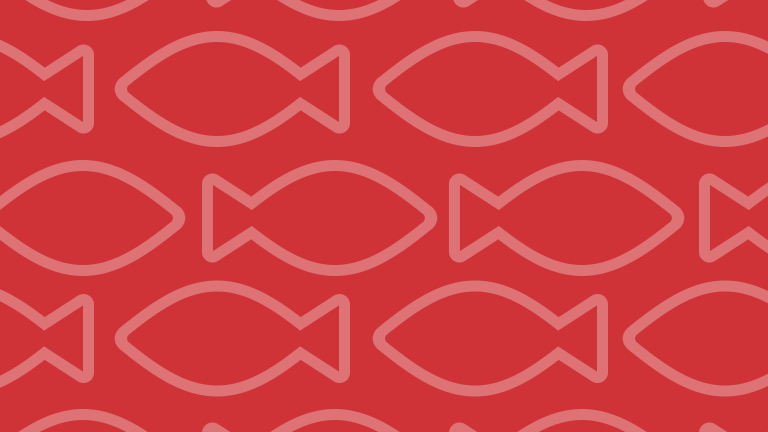
Reproduce this pattern procedurally as a WebGL 1 fragment shader.

```glsl
precision highp float;

uniform vec2 u_resolution;

// Design units: the canvas is 432 units tall
const float CANVAS_HEIGHT = 432.0;
const float HALF_STROKE = 5.5;
const float ROW_STEP = 126.0;
const vec3 BACKGROUND = vec3(0.81, 0.20, 0.22);
const vec3 OUTLINE = vec3(0.865, 0.45, 0.46);

float segmentDistance(vec2 p, vec2 a, vec2 b) {
  vec2 ab = b - a;
  float t = clamp(dot(p - a, ab) / dot(ab, ab), 0.0, 1.0);
  return length(p - a - ab * t);
}

// Lens between two mirrored cosine arcs, with rounded tips
float bodyDistance(vec2 p, float halfHeight, float frequency, float tipRadius) {
  float angle = clamp(p.x * frequency, -3.14159, 3.14159);
  float height = halfHeight * cos(angle);
  float slope = halfHeight * frequency * sin(angle);
  vec2 sides = (vec2(p.y, -p.y) - height) / sqrt(1.0 + slope * slope);
  float inner = min(max(sides.x, sides.y), -tipRadius);
  return inner + length(max(sides + tipRadius, 0.0));
}

// Symmetric triangle opening to the right, with rounded corners
float tailDistance(vec2 p, float apexX, vec2 corner, float radius) {
  p.y = abs(p.y);
  vec2 apex = vec2(apexX, 0.0);
  float edge = min(segmentDistance(p, apex, corner),
                   segmentDistance(p, vec2(corner.x, 0.0), corner));
  float slantHeight = (p.x - apexX) * corner.y / (corner.x - apexX);
  bool inside = p.x < corner.x && p.y < slantHeight;
  return (inside ? -edge : edge) - radius;
}

// Fish facing left, centred on the middle of its body
float fishDistance(vec2 p) {
  float body = bodyDistance(p, 52.5, 0.01545, 12.0);
  float tail = tailDistance(p, 70.0, vec2(122.5, 34.0), 5.0);
  return min(body, tail);
}

// Slightly uneven spacing along a row
float columnCenter(float column, float start, float spacing, vec3 wobble) {
  return start + spacing * column + wobble.x * sin(wobble.y * column + wobble.z);
}

// Vertical drift of the two middle rows
float rowDrift(int row) {
  return row == 2 ? 3.0 : (row == 3 ? -2.5 : 0.0);
}

void main() {
  float unitsPerPixel = CANVAS_HEIGHT / u_resolution.y;
  vec2 p = gl_FragCoord.xy * unitsPerPixel;
  float nearestStroke = 1000.0;

  // Rows run from the top and alternate direction
  for (int row = 0; row < 5; row++) {
    float rowIndex = float(row);
    bool facesLeft = mod(rowIndex, 2.0) > 0.5;
    float depth = ROW_STEP * rowIndex - 37.0 + rowDrift(row);
    float rowShift = row == 0 ? 4.0 : 0.0;

    for (int col = 0; col < 4; col++) {
      float column = float(col);
      float centerX = facesLeft
        ? columnCenter(column, -37.4, 255.0, vec3(2.75, 2.3, -2.52))
        : columnCenter(column, 83.1, 250.0, vec3(1.95, 1.91, -0.06));
      vec2 local = p - vec2(centerX + rowShift, CANVAS_HEIGHT - depth);
      local.x *= facesLeft ? 1.0 : -1.0;
      nearestStroke = min(nearestStroke, abs(fishDistance(local)) - HALF_STROKE);
    }
  }

  float coverage = clamp(0.5 - nearestStroke / unitsPerPixel, 0.0, 1.0);
  gl_FragColor = vec4(mix(BACKGROUND, OUTLINE, coverage), 1.0);
}
```
